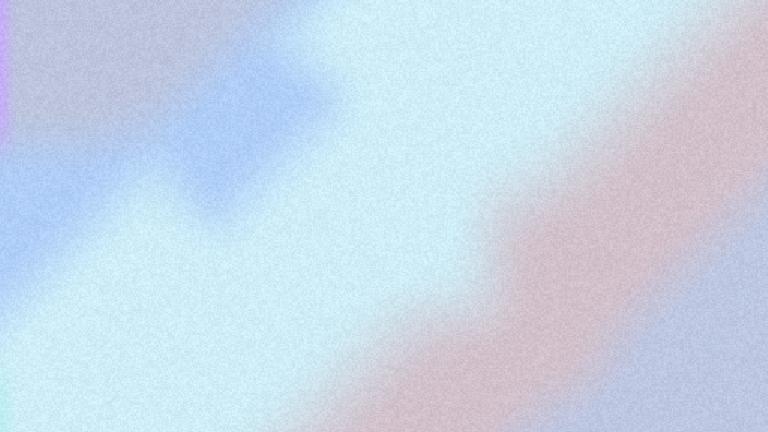
Give the GLSL for this background, as a WebGL 1 fragment shader.

```glsl
precision highp float;

// Soft diagonal bands of pastel colour under fine grain.
// Each band is a signed distance in a frame turned by 45 degrees,
// feathered with smoothstep and layered over a pale cyan base.

uniform vec2 u_resolution;

const float ASPECT = 16.0 / 9.0;

const vec3 CYAN       = vec3(0.810, 0.932, 0.970);
const vec3 TEAL       = vec3(0.735, 0.925, 0.945);
const vec3 BLUE       = vec3(0.685, 0.805, 0.970);
const vec3 GREY       = vec3(0.742, 0.772, 0.865);
const vec3 VIOLET     = vec3(0.770, 0.680, 0.970);
const vec3 PINK       = vec3(0.820, 0.755, 0.795);
const vec3 PERIWINKLE = vec3(0.740, 0.780, 0.885);

// Band edges, measured across the diagonal in canvas heights
const float BLUE_EDGE       = -0.188;
const float GREY_EDGE       = -0.254;
const float GREY_FLOOR      = 0.67;
const float PINK_EDGE       = 0.490;
const float PERIWINKLE_EDGE = 0.846;

// Blue lobe: centre and half size along and across the diagonal
const vec2  LOBE_CENTRE = vec2(0.895, -0.280);
const vec2  LOBE_SIZE   = vec2(0.210, 0.300);
const float LOBE_ROUND  = 0.06;

const float FEATHER      = 0.095;
const float PINK_FEATHER = 0.145;
const float RIM_WIDTH    = 0.045;

const float GRAIN_ROWS  = 288.0;
const float GRAIN_FINE  = 0.055;
const float GRAIN_SOFT  = 0.025;

float hash(vec2 p) {
  vec3 q = fract(vec3(p.xyx) * 0.1031);
  q += dot(q, q.yzx + 33.33);
  return fract((q.x + q.y) * q.z);
}

float valueNoise(vec2 p) {
  vec2 cell = floor(p);
  vec2 f = fract(p);
  f = f * f * (3.0 - 2.0 * f);
  float low = mix(hash(cell), hash(cell + vec2(1.0, 0.0)), f.x);
  float high = mix(hash(cell + vec2(0.0, 1.0)), hash(cell + 1.0), f.x);
  return mix(low, high, f.y);
}

float smoothMin(float a, float b, float k) {
  float h = max(k - abs(a - b), 0.0) / k;
  return min(a, b) - 0.25 * h * h * k;
}

float roundBox(vec2 p, vec2 size, float radius) {
  vec2 q = abs(p) - size + radius;
  return length(max(q, 0.0)) + min(max(q.x, q.y), 0.0) - radius;
}

float bump(float x, float centre, float width) {
  float t = (x - centre) / width;
  return exp(-t * t);
}

// Coverage of a shape whose distance is negative inside
float fill(float dist, float feather) {
  return 1.0 - smoothstep(-feather, feather, dist);
}

void main() {
  vec2 p = gl_FragCoord.xy / u_resolution * vec2(ASPECT, 1.0);
  // x runs along the diagonal, y across it towards the lower right
  vec2 d = vec2(p.x + p.y, p.x - p.y) * 0.70711;

  // Pale base with a teal rim in the lower left corner
  float rim = 1.0 - smoothstep(0.0, RIM_WIDTH, p.x);
  vec3 color = mix(CYAN, TEAL, rim * fill(p.y - 0.12, 0.10));

  // Blue band with its lobe
  float lobe = roundBox(d - LOBE_CENTRE, LOBE_SIZE, LOBE_ROUND);
  float blue = smoothMin(d.y - BLUE_EDGE, lobe, 0.08);
  color = mix(color, BLUE, fill(blue, FEATHER));

  // Grey corner and its violet rim
  float grey = -smoothMin(GREY_EDGE - d.y, p.y - GREY_FLOOR, 0.10);
  color = mix(color, GREY, fill(grey, FEATHER));
  color = mix(color, VIOLET, 0.9 * rim * fill(GREY_FLOOR - p.y, 0.08));

  // Pink band with a wavy inner edge
  float pinkEdge = PINK_EDGE + 0.075 * bump(d.x, 1.0, 0.11)
                 - 0.030 * bump(d.x, 1.18, 0.10);
  color = mix(color, PINK, fill(pinkEdge - d.y, PINK_FEATHER));

  // Periwinkle corner
  float outerEdge = PERIWINKLE_EDGE + 0.030 * bump(d.x, 1.05, 0.10);
  color = mix(color, PERIWINKLE, fill(outerEdge - d.y, FEATHER));

  // Grain
  vec2 g = p * GRAIN_ROWS;
  float grain = GRAIN_FINE * (hash(floor(g)) - 0.5)
              + GRAIN_SOFT * (valueNoise(g * 0.5 + 17.0) - 0.5);
  gl_FragColor = vec4(color + grain, 1.0);
}
```
